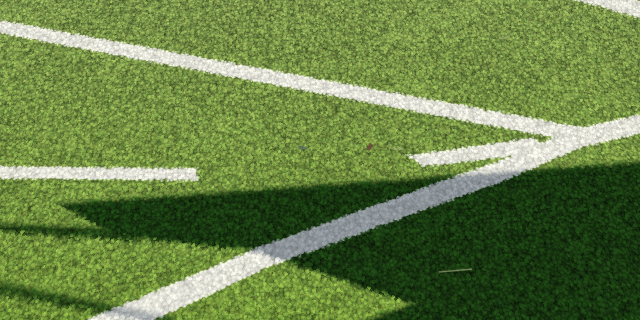
Write a Shadertoy shader that draws this texture.

```glsl
// Sunlit artificial turf crossed by worn white field lines and a long shadow.
// Tapered strips form the lines, half planes cut the shadow, and cellular
// noise at two scales supplies the grass tufts and the rough paint.
#define GRAIN 88.0
#define GRASS_CONTRAST 0.62
#define EDGE_WEAR 0.009
#define SHADOW_SOFT 0.012
#define GRASS_LIT vec3(0.455, 0.565, 0.255)
#define GRASS_DARK vec3(0.09, 0.21, 0.06)
#define PAINT_LIT vec3(0.89, 0.89, 0.85)
#define PAINT_DARK vec3(0.55, 0.58, 0.60)

vec2 hash2(vec2 p) {
    vec3 q = fract(vec3(p.xyx) * vec3(0.1031, 0.1030, 0.0973));
    q += dot(q, q.yzx + 33.33);
    return fract((q.xx + q.yz) * q.zy);
}

// Distance to the nearest cell point, and that cell's random value
vec2 cells(vec2 p) {
    vec2 base = floor(p), f = fract(p);
    vec2 best = vec2(8.0, 0.0);
    for (int j = -1; j <= 1; j++)
    for (int i = -1; i <= 1; i++) {
        vec2 o = vec2(i, j);
        vec2 h = hash2(base + o);
        float d = length(o + h - f);
        if (d < best.x) best = vec2(d, fract(h.x * 7.3 + h.y * 3.1));
    }
    return best;
}

// Signed distance to a strip whose half width runs from r0 to r1;
// skew slants both of its ends
float strip(vec2 p, vec2 a, vec2 b, float r0, float r1, float skew) {
    float len = distance(a, b);
    vec2 dir = (b - a) / len, v = p - a;
    float across = dot(v, vec2(-dir.y, dir.x));
    float along = dot(v, dir) - skew * across;
    float side = abs(across) - mix(r0, r1, clamp(along / len, 0.0, 1.0));
    return max(side, max(-along, along - len) / sqrt(1.0 + skew * skew));
}

float cover(float d, float w) {
    return 1.0 - smoothstep(-w, w, d);
}

// Painted lines; y runs down from the top edge
float fieldLines(vec2 p) {
    float d = strip(p, vec2(-0.05, 0.074), vec2(1.83, 0.424), 0.020, 0.024, 0.0);
    d = min(d, strip(p, vec2(1.80, -0.026), vec2(2.10, 0.058), 0.025, 0.026, 0.0));
    d = min(d, strip(p, vec2(-0.05, 0.538), vec2(0.617, 0.545), 0.019, 0.019, 0.1));
    d = min(d, strip(p, vec2(1.298, 0.503), vec2(1.70, 0.452), 0.020, 0.026, 1.2));
    // The wide line bends gently toward the right
    d = min(d, strip(p, vec2(0.28, 1.045), vec2(0.815, 0.808), 0.045, 0.035, 0.0));
    d = min(d, strip(p, vec2(0.80, 0.812), vec2(1.57, 0.532), 0.035, 0.032, 0.0));
    d = min(d, strip(p, vec2(1.555, 0.538), vec2(1.81, 0.430), 0.032, 0.031, 0.0));
    return min(d, strip(p, vec2(1.785, 0.437), vec2(2.10, 0.364), 0.031, 0.028, 0.0));
}

float shade(vec2 p) {
    float upper = 0.651 - 0.072 * p.x;
    float lower = max(0.698 + 0.11 * p.x, 0.523 + 0.33 * p.x);
    float tip = 0.538 + 0.55 * p.x;
    float wedge = max(upper - p.y, max(p.y - lower, 0.87 * (p.y - tip)));
    float corner = -dot(p - vec2(1.294, 0.948), vec2(0.331, 0.944));
    float s = cover(min(wedge, corner), SHADOW_SOFT);
    // Two narrow, softer bands at the left
    float band = strip(p, vec2(-0.1, 0.705), vec2(0.42, 0.735), 0.008, 0.020, 0.0);
    float foot = strip(p, vec2(-0.1, 0.882), vec2(0.54, 1.005), 0.019, 0.012, 0.0);
    return max(s, max(0.9 * cover(band, 0.012), 0.8 * cover(foot, 0.016)));
}

void mainImage(out vec4 fragColor, in vec2 fragCoord) {
    float px = 1.0 / iResolution.y;
    vec2 p = fragCoord * px;
    p.y = 1.0 - p.y;

    // Grain grows toward the viewer
    vec2 ground = vec2((p.x - 1.0) * (1.2 - 0.3 * p.y), p.y * (1.4 - 0.25 * p.y));
    vec2 tuft = cells(ground * GRAIN + 40.0);
    vec2 blade = cells(ground * GRAIN * vec2(1.9, 1.5) + 190.0);
    float mottle = sin(p.x * 9.0 + 2.0 * sin(p.y * 13.0)) * sin(p.y * 17.0 + p.x * 5.0);
    float tone = 0.55 * (tuft.y - 0.5) + 0.65 * (0.43 - tuft.x) + 0.4 * (blade.y - 0.5);

    float wear = EDGE_WEAR * (tuft.x - 0.43 + 0.5 * (blade.y - 0.5));
    float paint = cover(fieldLines(p) + wear, 1.2 * px + 0.001);
    float dark = shade(p + vec2(0.0, 0.012 * (tuft.y - 0.5)));

    // Yellowed blades mix into the green
    vec3 lit = GRASS_LIT * (1.0 + GRASS_CONTRAST * tone + 0.03 * mottle);
    lit += vec3(0.06, 0.015, 0.02) * (blade.y - 0.5);
    lit *= mix(vec3(1.04, 1.01, 1.12), vec3(0.96, 1.0, 0.85), p.y);
    vec3 grass = mix(lit, GRASS_DARK * (1.0 + 0.9 * tone), dark);
    vec3 line = mix(PAINT_LIT, PAINT_DARK, dark) * (1.0 + 0.25 * tone);
    vec3 col = mix(grass, line, paint);

    // Small debris
    float pellet = strip(p, vec2(1.150, 0.468), vec2(1.162, 0.450), 0.006, 0.006, 0.0);
    float chip = strip(p, vec2(0.934, 0.460), vec2(0.958, 0.463), 0.004, 0.003, 0.0);
    float straw = strip(p, vec2(1.217, 0.462), vec2(1.260, 0.467), 0.002, 0.002, 0.0);
    straw = min(straw, strip(p, vec2(1.372, 0.850), vec2(1.475, 0.841), 0.002, 0.002, 0.0));
    straw = min(straw, strip(p, vec2(1.564, 0.122), vec2(1.592, 0.112), 0.002, 0.002, 0.0));
    col = mix(col, vec3(0.42, 0.31, 0.22), cover(pellet, px));
    col = mix(col, vec3(0.30, 0.37, 0.42), 0.8 * cover(chip, px));
    col = mix(col, vec3(0.68, 0.69, 0.52), 0.7 * cover(straw, px));
    fragColor = vec4(clamp(col, 0.0, 1.0), 1.0);
}
```
